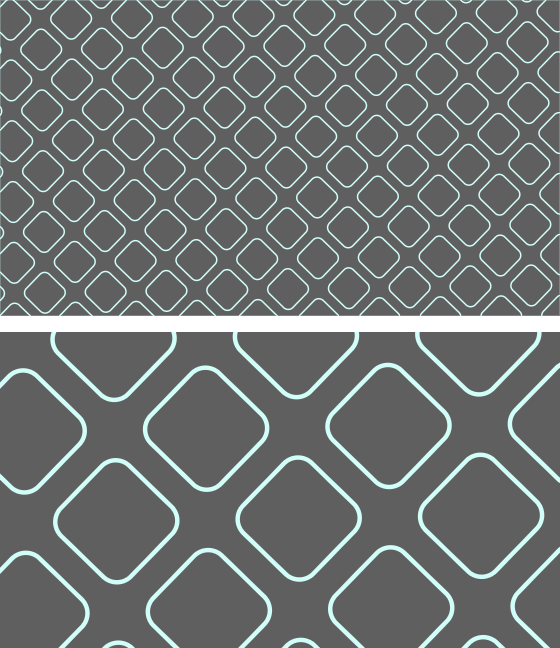
Top: the whole. Bottom: its middle third, enlarged.
Give the GLSL for this pattern, as a Shadertoy shader.

```glsl
// Slightly tilted lattice of rounded diamonds, drawn as thin pale outlines on grey.
// The plane is rotated and folded into square cells; each cell strokes the distance
// to a rounded box. A faint hairline frames the canvas.

const vec3 GROUND = vec3(0.376, 0.373, 0.373);
const vec3 LINE = vec3(0.82, 0.995, 0.975);

// All lengths are fractions of the canvas height
const float TILT = 0.8004;                    // 45 degrees plus a small lean
const float PITCH = 0.13606;                  // spacing of the cells
const float HALF_SIDE = 0.0516;
const float CORNER = 0.0208;
const float STROKE = 0.0047;
const float FRAME = 0.0017;
const vec2 ANCHOR = vec2(0.0197, -0.0301);    // one cell centre, from mid canvas

mat2 rotation(float angle) {
    float c = cos(angle), s = sin(angle);
    return mat2(c, -s, s, c);
}

// Offset from the centre of the nearest cell
vec2 repeatCell(vec2 p, float pitch) {
    return p - pitch * floor(p / pitch + 0.5);
}

float roundedBox(vec2 p, float halfSide, float radius) {
    vec2 q = abs(p) - halfSide + radius;
    return length(max(q, 0.0)) + min(max(q.x, q.y), 0.0) - radius;
}

// Antialiased coverage of the region where the distance is negative
float coverage(float dist, float pixel) {
    return clamp(0.5 - dist / pixel, 0.0, 1.0);
}

float outline(float dist, float width, float pixel) {
    return coverage(abs(dist) - 0.5 * width, pixel);
}

void mainImage(out vec4 fragColor, in vec2 fragCoord) {
    float pixel = 1.0 / iResolution.y;
    vec2 halfCanvas = 0.5 * iResolution.xy * pixel;
    vec2 p = fragCoord * pixel - halfCanvas;

    // Diamond lattice
    vec2 cell = repeatCell(rotation(TILT) * (p - ANCHOR), PITCH);
    float line = outline(roundedBox(cell, HALF_SIDE, CORNER), STROKE, pixel);

    // Hairline frame
    vec2 inset = halfCanvas - abs(p);
    float frame = 0.45 * coverage(min(inset.x, inset.y) - FRAME, pixel);

    fragColor = vec4(mix(GROUND, LINE, max(line, frame)), 1.0);
}
```
